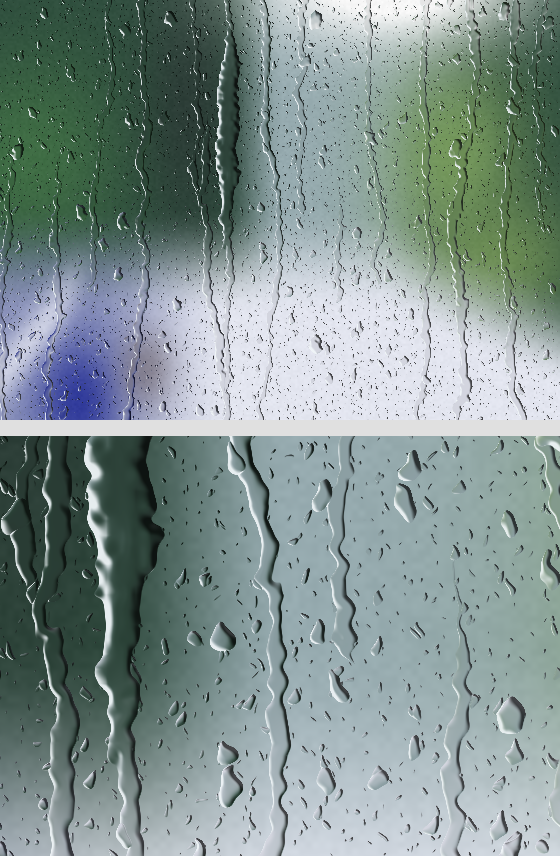
Top, the full canvas; bottom, a detail of the centre.
Write a WebGL 1 fragment shader that draws this texture.

```glsl
precision highp float;
// Rain on a window: meandering rivulets and scattered drops over a blurred garden.

uniform vec2 u_resolution;

const int RIVULETS = 14;
const int DROP_LAYERS = 6;
const float PANE_WIDTH = 1.333;
const float LARGEST_CELL = 0.115;
const float LAYER_SHRINK = 0.66;
const float SLOPE_STEP = 0.0012;
const vec2 REFRACTION = vec2(0.035, 0.07);
const vec2 LIGHT_DIR = vec2(-0.78, -0.62);

const vec3 SHADE_GREEN = vec3(0.18, 0.30, 0.24);
const vec3 LEAF_GREEN = vec3(0.25, 0.43, 0.27);
const vec3 TRUNK_DARK = vec3(0.17, 0.23, 0.21);
const vec3 MIST_GREY = vec3(0.59, 0.67, 0.69);
const vec3 LAWN_GREEN = vec3(0.46, 0.60, 0.36);
const vec3 PALE_SKY = vec3(0.89, 0.90, 0.94);
const vec3 LAVENDER = vec3(0.54, 0.57, 0.73);
const vec3 DEEP_BLUE = vec3(0.17, 0.21, 0.60);
const vec3 BROWN = vec3(0.43, 0.39, 0.41);
const vec3 GLINT = vec3(0.95, 0.97, 0.98);

float hash(vec2 p) {
  return fract(sin(dot(p, vec2(127.1, 311.7))) * 43758.5453);
}

float noise(vec2 p) {
  vec2 i = floor(p), f = fract(p);
  f = f * f * (3.0 - 2.0 * f);
  return mix(mix(hash(i), hash(i + vec2(1, 0)), f.x),
             mix(hash(i + vec2(0, 1)), hash(i + vec2(1, 1)), f.x), f.y);
}

// Smooth noise along a line, from -1 to 1.
float wave(float t, float seed) {
  float i = floor(t), f = fract(t);
  f = f * f * (3.0 - 2.0 * f);
  return mix(hash(vec2(i, seed)), hash(vec2(i + 1.0, seed)), f) * 2.0 - 1.0;
}

float blob(vec2 uv, vec2 center, vec2 radius) {
  vec2 d = (uv - center) / radius;
  return exp(-dot(d, d));
}

// Out-of-focus scene behind the glass.
vec3 garden(vec2 uv) {
  vec3 c = SHADE_GREEN;
  c = mix(c, LEAF_GREEN, blob(uv, vec2(0.05, 0.62), vec2(0.17, 0.25)));
  c = mix(c, TRUNK_DARK, 0.9 * blob(uv, vec2(0.34, 0.75), vec2(0.09, 0.35)));
  float gap = smoothstep(0.39, 0.51, uv.x) * (1.0 - smoothstep(0.68, 0.90, uv.x));
  c = mix(c, MIST_GREY, gap);
  c = mix(c, LAWN_GREEN, blob(uv, vec2(0.81, 0.63), vec2(0.13, 0.24)));
  c = mix(c, LAWN_GREEN * 0.92, blob(uv, vec2(0.88, 0.38), vec2(0.15, 0.15)));
  c = mix(c, vec3(0.97), min(1.0, 1.3 * blob(uv, vec2(0.70, 1.04), vec2(0.23, 0.14))));
  float horizon = 0.38 - 0.55 * max(0.0, uv.x - 0.68);
  float haze = 1.0 - smoothstep(horizon - 0.13, horizon + 0.13, uv.y);
  c = mix(c, mix(LAVENDER, PALE_SKY, smoothstep(0.14, 0.42, uv.x)), haze);
  c = mix(c, DEEP_BLUE, 0.95 * blob(uv, vec2(0.14, 0.04), vec2(0.075, 0.15)));
  float streak = (uv.y - 0.10 - 1.6 * uv.x) / 0.07;
  c = mix(c, PALE_SKY, 0.75 * exp(-streak * streak) * (1.0 - smoothstep(0.08, 0.18, uv.x)));
  return mix(c, BROWN, 0.6 * blob(uv, vec2(0.26, 0.12), vec2(0.05, 0.09)));
}

// Water height for a relative distance r from the middle of a bead of given width.
float bead(float r, float width) {
  return width * max(0.0, 1.0 - r * r * r);
}

float rivulet(vec2 p, float id) {
  float r = hash(vec2(id, 3.7)), s = hash(vec2(id, 8.1));
  float x = (id + 0.25 + 0.5 * r) * PANE_WIDTH / float(RIVULETS);
  float wander = mix(1.3, 0.7, p.y);
  x += 0.030 * wave(p.y * 2.4, id) + 0.011 * wander * wave(p.y * 13.0, id + 20.0);
  x += 0.005 * wander * wave(p.y * 36.0, id + 40.0);
  float width = (0.0085 + 0.0030 * wave(p.y * 19.0, id + 60.0)) * (0.75 + 0.5 * s);
  float top = r > 0.35 ? 1.3 : 0.55 + s * 0.4;
  float bottom = s > 0.35 ? -0.2 : 0.15 + r * 0.4;
  width *= smoothstep(bottom, bottom + 0.02, p.y) * (1.0 - smoothstep(top - 0.2, top, p.y));
  return bead(abs(p.x - x) / max(width, 0.0005), width);
}

// One wide stream that narrows on its way down.
float stream(vec2 p) {
  float x = 0.545 + 0.008 * wave(p.y * 9.0, 91.0) + 0.004 * wave(p.y * 31.0, 92.0);
  float swell = smoothstep(0.36, 0.64, p.y) * (1.0 - smoothstep(0.80, 0.95, p.y));
  float width = 0.007 + 0.019 * swell + 0.002 * wave(p.y * 22.0, 93.0);
  return bead(abs(p.x - x) / width, width);
}

float drops(vec2 p, float size, float layer) {
  vec2 g = p / size + layer * 7.3;
  g.y += hash(vec2(floor(g.x), layer));
  vec2 id = floor(g) + layer * 31.0;
  float r = hash(id), s = hash(id + 5.3);
  float radius = mix(0.09, 0.20, r * r);
  vec2 d = fract(g) - mix(vec2(0.30), vec2(0.70), vec2(s, hash(id + 9.1)));
  d.x += d.y * (s - 0.5) * 0.8;
  d.x *= 1.1 + 0.9 * smoothstep(-radius, 1.5 * radius, d.y);
  d.y *= mix(0.65, 1.0, r);
  float present = step(hash(id + 2.7), 0.40 + 0.07 * layer);
  return present * bead(length(d) / radius, radius * size);
}

float waterHeight(vec2 p) {
  vec2 bump = vec2(noise(p * 85.0), noise(p * 85.0 + 40.0)) - 0.5;
  p += 0.009 * bump;
  float h = stream(p);
  for (int i = 0; i < RIVULETS; i++) h = max(h, rivulet(p, float(i)));
  float size = LARGEST_CELL;
  for (int i = 0; i < DROP_LAYERS; i++) {
    h = max(h, drops(p, size, float(i)));
    size *= LAYER_SHRINK;
  }
  return h;
}

void main() {
  vec2 uv = gl_FragCoord.xy / u_resolution;
  vec2 p = gl_FragCoord.xy / u_resolution.y;
  float h = waterHeight(p);
  vec2 slope = vec2(waterHeight(p + vec2(SLOPE_STEP, 0.0)),
                    waterHeight(p + vec2(0.0, SLOPE_STEP))) - h;
  slope /= SLOPE_STEP;

  // Refracted scene, shaded on one flank and glinting on the other.
  float facing = -dot(slope, LIGHT_DIR);
  vec3 water = garden(uv + clamp(slope, -2.5, 2.5) * REFRACTION) * 0.93;
  water = mix(water, water * 0.32, smoothstep(0.3, 2.0, -facing));
  water = mix(water, GLINT, 0.9 * smoothstep(0.5, 1.9, facing));

  vec3 color = garden(uv) + 0.03 * (noise(p * 190.0) - 0.5);
  gl_FragColor = vec4(mix(color, water, smoothstep(0.0, 0.0016, h)), 1.0);
}
```
